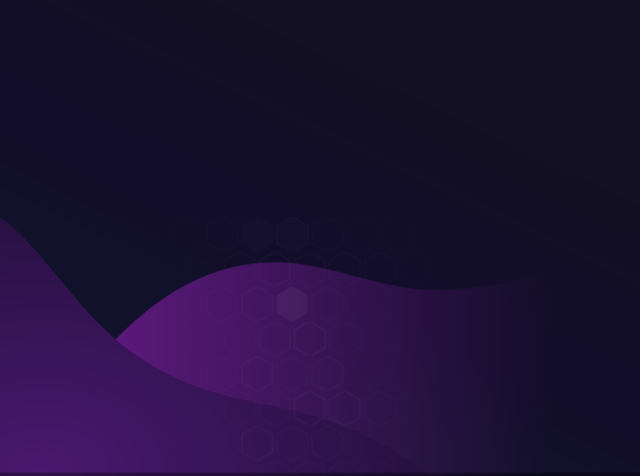
Give the GLSL for this background, as a WebGL 1 fragment shader.

```glsl
precision highp float;
// Dark night gradient with two overlapping violet waves and a faint honeycomb.
// Wave crests are chained cubic Hermite curves; the honeycomb is a staggered
// repeat of a hexagon distance function. The canvas height is one unit.

uniform vec2 u_resolution;

#define GLOW_CENTER vec2(0.09, 0.0)
#define GLOW_REACH 0.57
#define FADE_START 0.24
#define FADE_END 1.15
#define HEX_ORIGIN vec2(0.614, 0.361)
#define HEX_PITCH vec2(0.0737, 0.0731)
#define HEX_APOTHEM 0.0322
#define HEX_LINE 0.0011
#define HEX_LINE_ALPHA 0.09
#define HEX_FILL_ALPHA 0.15
#define FOOT_HEIGHT 0.007

const vec3 NIGHT_GREY = vec3(0.070, 0.062, 0.130);
const vec3 NIGHT_BLUE = vec3(0.072, 0.052, 0.165);
const vec3 NIGHT_TEAL = vec3(0.070, 0.068, 0.170);
const vec3 BACK_VIOLET = vec3(0.360, 0.095, 0.480);
const vec3 FRONT_GLOW = vec3(0.290, 0.095, 0.440);
const vec3 FRONT_RIM = vec3(0.150, 0.065, 0.250);
const vec3 HEX_TINT = vec3(0.460, 0.360, 0.560);

float hash(vec2 cell) {
  return fract(sin(dot(cell, vec2(12.9898, 78.233))) * 43758.5453);
}

// Cubic from point a to point b with the given end slopes.
float hermite(float x, vec2 a, vec2 b, float slopeA, float slopeB) {
  float span = b.x - a.x;
  float t = clamp((x - a.x) / span, 0.0, 1.0);
  float s = 1.0 - t;
  float tangent = span * t * s * (slopeA * s - slopeB * t);
  return mix(a.y, b.y, t * t * (3.0 - 2.0 * t)) + tangent;
}

float frontCrest(float x) {
  vec2 shoulder = vec2(0.16, 0.372);
  vec2 shelf = vec2(0.56, 0.150);
  if (x < shoulder.x) return hermite(x, vec2(0.0, 0.544), shoulder, -0.72, -1.2);
  if (x < shelf.x) return hermite(x, shoulder, shelf, -1.2, -0.19);
  return hermite(x, shelf, vec2(0.91, -0.005), -0.19, -0.8);
}

float backCrest(float x) {
  vec2 peak = vec2(0.579, 0.449);
  vec2 trough = vec2(0.91, 0.391);
  if (x < peak.x) return hermite(x, vec2(0.244, 0.288), peak, 1.03, 0.0);
  if (x < trough.x) return hermite(x, peak, trough, 0.0, 0.0);
  return hermite(x, trough, vec2(1.15, 0.435), 0.0, 0.42);
}

vec3 nightSky(vec2 p) {
  float along = dot(p, vec2(0.43, 0.90));
  vec3 color = mix(NIGHT_TEAL, NIGHT_BLUE, smoothstep(0.42, 0.69, along));
  return mix(color, NIGHT_GREY, smoothstep(0.69, 1.20, along));
}

float hexDistance(vec2 q) {
  q = abs(q);
  return max(q.x, 0.5 * q.x + 0.866 * q.y) - HEX_APOTHEM;
}

// Opacity of the honeycomb: outlines near its spine and a few filled cells.
float honeycomb(vec2 p, float pixel) {
  vec2 grid = (p - HEX_ORIGIN) / HEX_PITCH;
  float row = floor(grid.y + 0.5);
  grid.x -= 0.5 * mod(row, 2.0);
  vec2 cell = vec2(floor(grid.x + 0.5), row);
  float d = hexDistance((grid - cell) * HEX_PITCH);

  vec2 away = cell - vec2(0.0, -1.5);
  float presence = exp(-0.22 * away.x * away.x - 0.04 * away.y * away.y);
  presence *= mix(0.35, 1.0, hash(cell)) * step(row, 2.5);
  float line = 1.0 - smoothstep(HEX_LINE, HEX_LINE + pixel, abs(d));

  float mainCell = step(length(cell), 0.5);
  float upperPair = step(abs(row - 2.0), 0.5) * step(abs(cell.x + 0.5), 0.6);
  float fill = mainCell + upperPair * mix(0.20, 0.12, cell.x + 1.0);
  float inside = 1.0 - smoothstep(-pixel, pixel, d);
  return max(line * presence * HEX_LINE_ALPHA, inside * fill * HEX_FILL_ALPHA);
}

void main() {
  vec2 p = gl_FragCoord.xy / u_resolution.y;
  float pixel = 1.0 / u_resolution.y;
  vec3 color = nightSky(p);

  // Back wave, fading out towards the right
  float backMask = smoothstep(-pixel, pixel, backCrest(p.x) - p.y);
  float fade = 1.0 - clamp((p.x - FADE_START) / (FADE_END - FADE_START), 0.0, 1.0);
  color = mix(color, BACK_VIOLET, backMask * fade);

  // Front wave, lit from the lower left
  float frontMask = smoothstep(-pixel, pixel, frontCrest(p.x) - p.y);
  float reach = length((p - GLOW_CENTER) * vec2(0.72, 1.0)) / GLOW_REACH;
  vec3 frontColor = mix(FRONT_GLOW, FRONT_RIM, clamp(reach, 0.0, 1.0));
  color = mix(color, frontColor, frontMask);

  // Honeycomb and dark foot of the canvas
  color = mix(color, HEX_TINT, honeycomb(p, pixel));
  color *= mix(0.65, 1.0, smoothstep(-pixel, pixel, p.y - FOOT_HEIGHT));

  gl_FragColor = vec4(color, 1.0);
}
```
